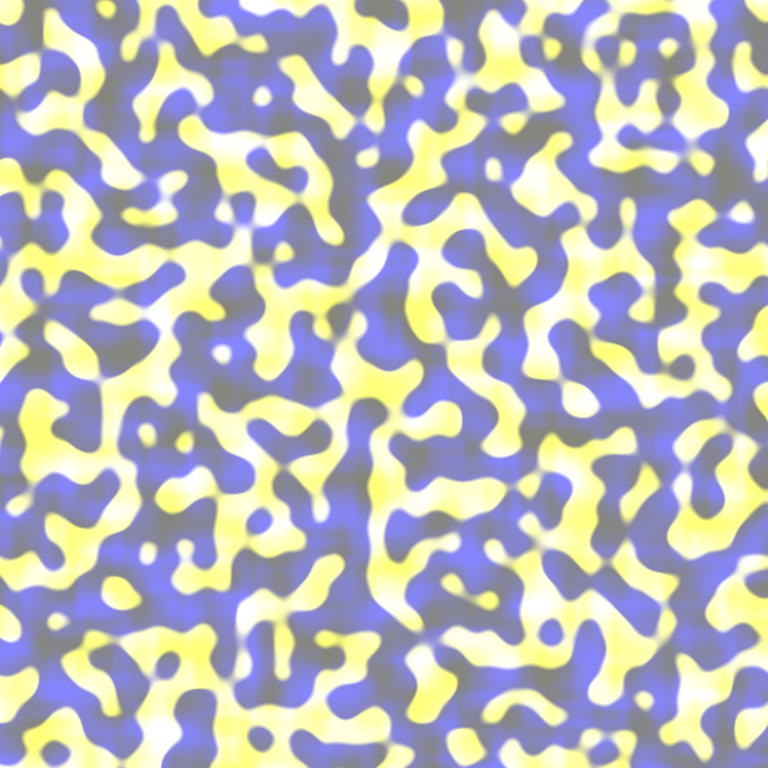
Give the GLSL for this texture, as a WebGL 2 fragment shader.

```glsl
#version 300 es
precision highp float;

uniform vec2 u_resolution;
out vec4 fragColor;

// Integer hash of a lattice cell, returned in 0..1
float cellHash(ivec2 cell, uint seed) {
    uint h = uint(cell.x) * 1597u + uint(cell.y) * 51749u + seed * 7919u;
    h = (h ^ (h >> 16)) * 73244475u;
    h = (h ^ (h >> 15)) * 73244475u;
    h ^= h >> 16;
    return float(h & 65535u) / 65535.0;
}

// Slope of a random direction at a lattice corner
float cornerSlope(ivec2 cell, vec2 offset, uint seed) {
    float angle = 6.28319 * cellHash(cell, seed);
    return dot(vec2(cos(angle), sin(angle)), offset);
}

float gradientNoise(vec2 p, uint seed) {
    ivec2 cell = ivec2(floor(p));
    vec2 f = fract(p);
    vec2 w = f * f * f * (f * (f * 6.0 - 15.0) + 10.0);
    float corners[4];
    for (int i = 0; i < 4; i++) {
        ivec2 corner = ivec2(i & 1, i >> 1);
        corners[i] = cornerSlope(cell + corner, f - vec2(corner), seed);
    }
    return mix(mix(corners[0], corners[1], w.x), mix(corners[2], corners[3], w.x), w.y);
}

float valueNoise(vec2 p, uint seed) {
    ivec2 cell = ivec2(floor(p));
    vec2 f = fract(p);
    vec2 w = f * f * (3.0 - 2.0 * f);
    float bottom = mix(cellHash(cell, seed), cellHash(cell + ivec2(1, 0), seed), w.x);
    float top = mix(cellHash(cell + ivec2(0, 1), seed), cellHash(cell + ivec2(1, 1), seed), w.x);
    return mix(bottom, top, w.y);
}

// Crossed threads: noise stretched along each axis
float weave(vec2 uv) {
    return valueNoise(uv * vec2(85.0, 14.0), 21u) + valueNoise(uv * vec2(14.0, 85.0), 22u) - 1.0;
}

void main() {
    vec2 uv = gl_FragCoord.xy / min(u_resolution.x, u_resolution.y);

    // Light branching islands with soft edges, set in red and green
    float island = smoothstep(-0.03, 0.12, gradientNoise(uv * 20.0 + 0.4, 3u));
    float warm = mix(0.52, 1.0, island);

    // Independent mottling in blue, crossed by fine threads
    float mottle = gradientNoise(uv * 18.0 + 0.7, 11u) + 0.3 * weave(uv);
    float blue = mix(0.48, 1.0, smoothstep(-0.62, 0.62, mottle));

    fragColor = vec4(warm, warm, blue, 1.0);
}
```
